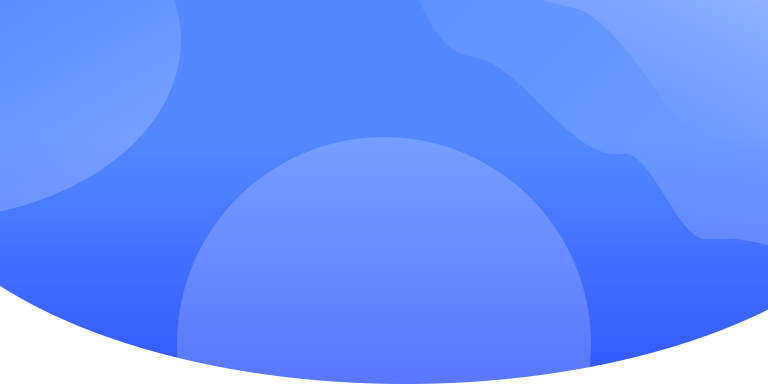
Write a Shadertoy shader that draws this background.

```glsl
// Canvas space: x in 0..2, y in 0..1, origin at the lower left
const vec2 CANVAS = vec2(2.0, 1.0);

const vec3 PAPER = vec3(1.0);
const vec3 SKY_BLUE = vec3(0.325, 0.535, 1.0);
const vec3 DEEP_BLUE = vec3(0.195, 0.34, 1.0);
const float FADE_START = 0.64;

const vec2 PANEL_CENTER = vec2(1.055, 0.651);
const vec2 PANEL_RADII = vec2(1.328, 0.651);
const vec2 DOME_CENTER = vec2(1.0, 0.104);
const vec2 DOME_RADII = vec2(0.539);
const vec2 BUBBLE_CENTER = vec2(-0.206, 0.896);
const vec2 BUBBLE_RADII = vec2(0.677, 0.469);

const float DOME_ALPHA = 0.19;
const vec2 BUBBLE_ALPHA = vec2(0.035, 0.19);
const vec2 WAVE_ALPHA = vec2(0.07, 0.165);
const float GLOW_ALPHA = 0.25;
const float GLOW_REACH = 0.417;

// Antialiased coverage of the region where the field is negative
float coverage(float field) {
    float width = length(vec2(dFdx(field), dFdy(field)));
    return clamp(0.5 - field / max(width, 1e-5), 0.0, 1.0);
}

float ellipse(vec2 p, vec2 center, vec2 radii) {
    return length((p - center) / radii) - 1.0;
}

// Depth below the top edge of the large stepped wave
float outerWave(float x) {
    float depth = 0.148 * (1.0 - pow(max(1.25 - x, 0.0) / 0.159, 2.5));
    depth += 0.253 * smoothstep(1.219, 1.602, x);
    depth += 0.221 * smoothstep(1.628, 1.836, x);
    return depth + 0.023 * smoothstep(1.90, 2.057, x);
}

// Depth below the top edge of the bright corner wave
float innerWave(float x) {
    return 0.25 * (x - 1.409) + 0.3125 * smoothstep(1.497, 1.914, x);
}

vec3 lighten(vec3 color, float alpha) {
    return mix(color, vec3(1.0), alpha);
}

void mainImage(out vec4 fragColor, in vec2 fragCoord) {
    vec2 p = fragCoord / iResolution.xy * CANVAS;
    float depth = 1.0 - p.y;

    // Vertical base gradient
    vec3 color = mix(DEEP_BLUE, SKY_BLUE, clamp(p.y / FADE_START, 0.0, 1.0));

    // Left bubble, brighter toward its lower right rim
    float rim = clamp(dot(vec2(p.x, depth), vec2(0.5, 0.85)) / 0.47, 0.0, 1.0);
    float bubble = coverage(ellipse(p, BUBBLE_CENTER, BUBBLE_RADII));
    color = lighten(color, bubble * mix(BUBBLE_ALPHA.x, BUBBLE_ALPHA.y, rim));

    // Central dome
    color = lighten(color, DOME_ALPHA * coverage(ellipse(p, DOME_CENTER, DOME_RADII)));

    // Stepped wave on the right
    float slide = clamp((p.x - 1.09 + depth) / 1.5, 0.0, 1.0);
    float wave = coverage(depth - outerWave(p.x));
    color = lighten(color, wave * mix(WAVE_ALPHA.x, WAVE_ALPHA.y, slide));

    // Corner glow, fading out along its lower edge
    float fade = clamp(1.0 - (depth + 0.35 * (CANVAS.x - p.x)) / GLOW_REACH, 0.0, 1.0);
    color = lighten(color, GLOW_ALPHA * fade * coverage(depth - innerWave(p.x)));

    // Curved lower edge of the panel
    float panel = coverage(ellipse(p, PANEL_CENTER, PANEL_RADII));
    fragColor = vec4(mix(PAPER, color, panel), 1.0);
}
```
